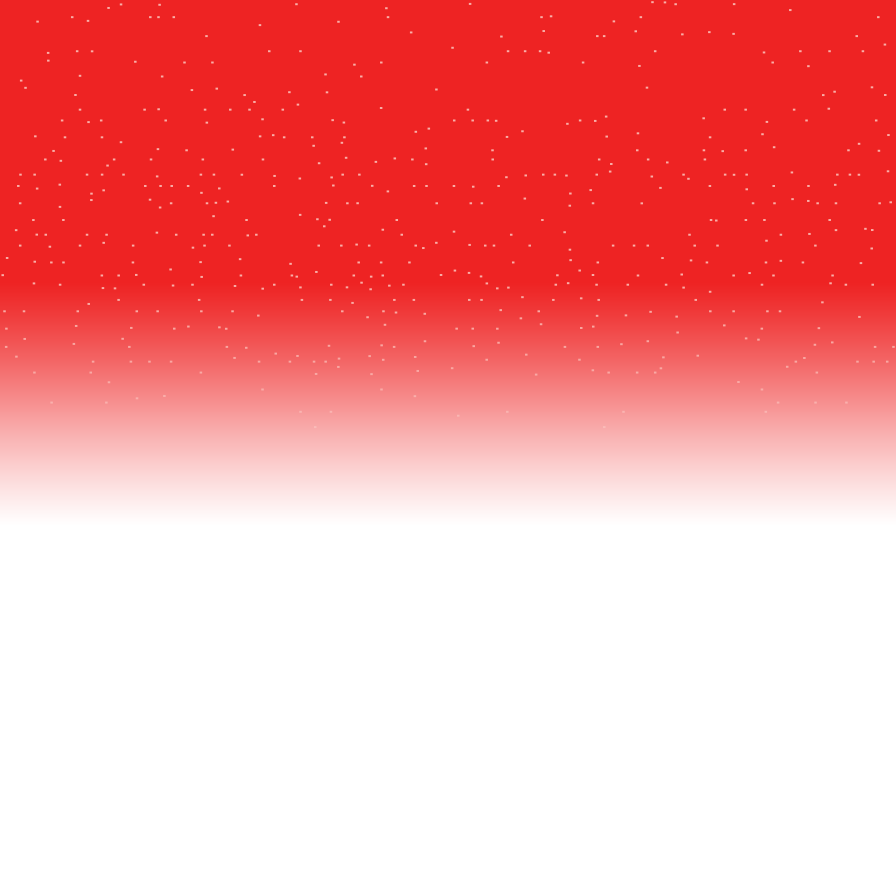
Reproduce this background procedurally as a Shadertoy shader.

```glsl
const vec3 RED = vec3(0.933, 0.137, 0.137);
const vec3 WHITE = vec3(1.0);
const vec3 SPECK = vec3(1.0, 0.94, 0.90);

// Sine-free hash: one cell and seed to three values in 0..1
vec3 hash3(vec2 cell, float seed) {
    vec3 q = fract(vec3(cell.xyx + seed) * vec3(0.1031, 0.1030, 0.0973));
    q += dot(q, q.yxz + 33.33);
    return fract((q.xxy + q.yzz) * q.zyx);
}

// Nearly linear fade with softened ends
float softRamp(float from, float to, float x, float softness) {
    float t = clamp((x - from) / (to - from), 0.0, 1.0);
    return mix(t, smoothstep(0.0, 1.0, t), softness);
}

// Chance of a speck in a cell, by depth below the top edge
float speckChance(float depth) {
    float body = mix(0.19, 0.37, smoothstep(0.10, 0.19, depth));
    float sparse = mix(body, 0.10, smoothstep(0.40, 0.43, depth));
    return sparse * (1.0 - smoothstep(0.45, 0.495, depth));
}

// Smooth-edged coverage of a small box
float boxCoverage(vec2 offset, vec2 halfSize, float pixel) {
    vec2 edge = clamp((halfSize - abs(offset)) / pixel + 0.5, 0.0, 1.0);
    return edge.x * edge.y;
}

// One speck per occupied cell; many share the height of their row
float specks(vec2 p, float cells, vec2 halfSize, float pixel) {
    vec2 cell = floor(p * cells);
    vec3 pick = hash3(cell, 7.0);
    float rowHeight = hash3(vec2(3.0, cell.y), 19.0).x;
    float ownHeight = hash3(cell, 41.0).y;
    float height = pick.z < 0.45 ? rowHeight : ownHeight;
    vec2 center = (cell + mix(vec2(0.15), vec2(0.85), vec2(pick.y, height))) / cells;
    float present = step(pick.x, speckChance(1.0 - center.y));
    return present * boxCoverage(p - center, halfSize, pixel);
}

void mainImage(out vec4 fragColor, in vec2 fragCoord) {
    float pixel = 1.0 / iResolution.y;
    vec2 p = fragCoord * pixel;

    // Red fading down into white
    float fade = softRamp(0.315, 0.587, 1.0 - p.y, 0.25);
    vec3 color = mix(RED, WHITE, fade);

    // Fine pale specks
    float speck = specks(p, 64.0, vec2(0.0014, 0.0011), pixel);
    color = mix(color, SPECK, 0.68 * speck * (1.0 - fade));

    fragColor = vec4(color, 1.0);
}
```
